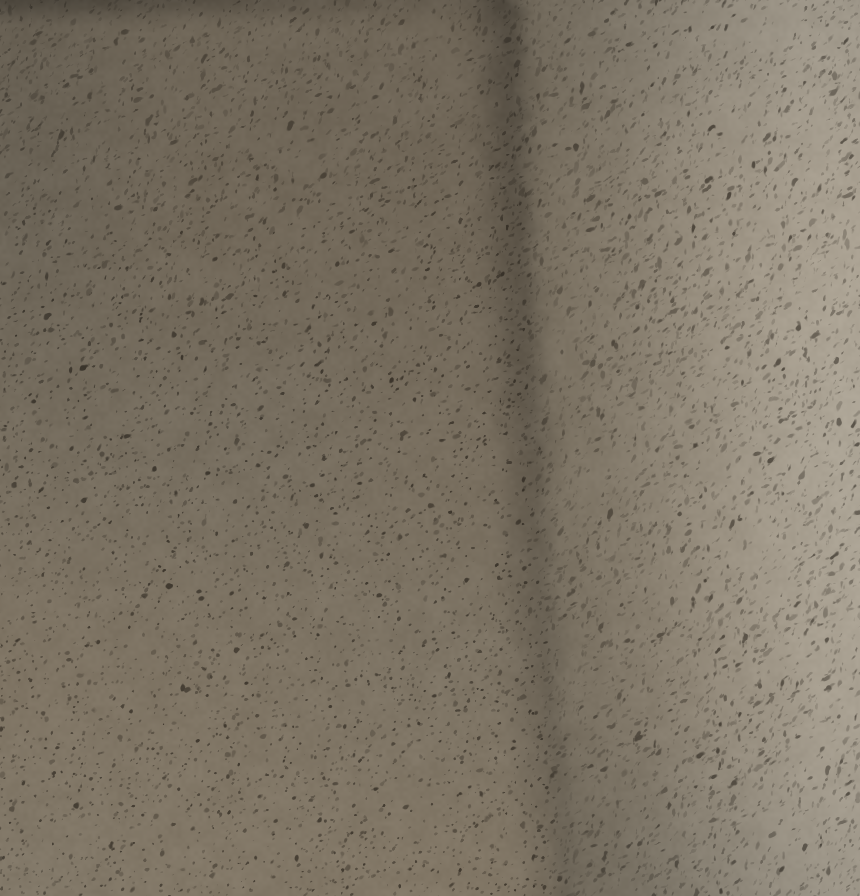
Give the GLSL for this texture, as a Shadertoy shader.

```glsl
// Dim speckled plaster: two walls meeting in a soft, slightly leaning crease.
#define CREASE_TOP 0.589
#define CREASE_BOTTOM 0.645
#define CREASE_DEPTH 0.17
#define FINE_CELLS 118.0
#define BROAD_CELLS 78.0
#define SPECK_DARKNESS 0.50
#define GRAIN 0.020
#define LEFT_TONE vec3(0.470, 0.433, 0.373)
#define RIGHT_SHADE vec3(0.468, 0.434, 0.375)
#define RIGHT_LIGHT vec3(0.680, 0.646, 0.586)

float hash(vec2 p) {
    vec3 q = fract(vec3(p.xyx) * 0.1031);
    q += dot(q, q.yzx + 33.33);
    return fract((q.x + q.y) * q.z);
}

vec2 hash2(vec2 p) {
    return vec2(hash(p + 17.3), hash(p + 71.9));
}

float valueNoise(vec2 p) {
    vec2 cell = floor(p);
    vec2 f = fract(p);
    f = f * f * (3.0 - 2.0 * f);
    float low = mix(hash(cell), hash(cell + vec2(1, 0)), f.x);
    float high = mix(hash(cell + vec2(0, 1)), hash(cell + vec2(1, 1)), f.x);
    return mix(low, high, f.y);
}

// Scattered ragged flecks, one candidate in each cell
float specks(vec2 p, float cells, float angle, float stretch, float density, float seed) {
    vec2 g = p * cells;
    vec2 base = floor(g);
    float blur = max(0.075, 0.6 * cells / iResolution.y);
    // Ragged outline
    float ragged = 0.20 * (valueNoise(g * 3.4 + seed) - 0.5);
    float cover = 0.0;
    for (int j = -1; j <= 1; j++) {
        for (int i = -1; i <= 1; i++) {
            vec2 id = base + vec2(i, j);
            vec2 key = id + seed;
            float cluster = 0.3 + 1.4 * valueNoise(id * 0.27 + seed);
            if (hash(key) > density * cluster) continue;
            vec2 shape = hash2(key + 5.7);
            vec2 offset = g - id - hash2(key);
            float turn = angle + (shape.x - 0.5) * 1.3;
            vec2 axis = vec2(cos(turn), sin(turn));
            vec2 local = vec2(dot(offset, axis), dot(offset, vec2(-axis.y, axis.x)));
            float radius = mix(0.08, 0.20, shape.y * shape.y * shape.y);
            float dist = length(local / vec2(stretch, 1.0)) - radius + ragged;
            float tone = hash(key + 31.4);
            float strength = mix(0.35, 1.0, tone * tone);
            cover = max(cover, strength * (1.0 - smoothstep(-blur, blur, dist)));
        }
    }
    return cover;
}

// Wall light before the specks are added
vec3 wallColour(vec2 uv, float side, float onRight) {
    vec3 left = LEFT_TONE * mix(1.08, 0.93, smoothstep(0.0, 0.95, uv.y));
    left *= 1.0 - 0.06 * smoothstep(0.25, 0.0, uv.x) * smoothstep(0.4, 1.0, uv.y);
    float topShade = mix(0.26, 0.10, smoothstep(0.1, 0.5, uv.x));
    left *= 1.0 - topShade * smoothstep(0.965, 1.005, uv.y);

    float reach = smoothstep(-0.03, 0.39, side);
    vec3 right = mix(RIGHT_SHADE, RIGHT_LIGHT, reach);
    float height = (uv.y - 0.48) / 0.5;
    right *= 1.0 - 0.08 * height * height;
    vec3 colour = mix(left, right, onRight);

    // Wide shade on the left, narrower shade on the right, weaker low down
    float width = side < 0.0 ? 0.034 : 0.022;
    float crease = exp(-side * side / (width * width));
    float depth = CREASE_DEPTH * mix(0.62, 1.4, uv.y);
    return colour * (1.0 - depth * crease);
}

void mainImage(out vec4 fragColor, in vec2 fragCoord) {
    vec2 uv = fragCoord / iResolution.xy;
    vec2 p = fragCoord / iResolution.y;

    // Signed distance across the crease, roughened by the plaster
    float bend = 0.006 * (valueNoise(vec2(uv.y * 12.0, 4.0)) - 0.5);
    bend += 0.010 * (valueNoise(p * 70.0) - 0.5);
    float side = uv.x - mix(CREASE_BOTTOM, CREASE_TOP, uv.y) + bend;
    float onRight = smoothstep(-0.012, 0.022, side);
    vec3 colour = wallColour(uv, side, onRight);

    // Round dots low on the left become slanted flecks above and on the right
    float slant = max(onRight, smoothstep(0.3, 1.0, uv.y));
    float angle = mix(0.75, 0.95, slant);
    float stretch = mix(1.4, 2.3, slant);
    float nearCrease = exp(-side * side / 0.0008);
    float fine = specks(p, FINE_CELLS, angle, stretch, 0.58 + 0.2 * nearCrease, 11.0);
    float broad = specks(p, BROAD_CELLS, angle, stretch, mix(0.34, 0.52, onRight), 83.0);
    fine *= mix(1.0, 0.65, onRight);
    float fade = mix(1.0, 0.62, smoothstep(0.55, 1.0, uv.y) * (1.0 - onRight));
    fade *= mix(1.0, mix(0.72, 1.0, smoothstep(0.02, 0.2, side)), onRight);
    float cover = max(fine, broad) * fade;
    colour *= 1.0 - SPECK_DARKNESS * cover * vec3(0.97, 1.0, 1.04);

    // Faint uneven plaster and warm or cool drift
    float grain = valueNoise(p * 210.0) + valueNoise(p * 45.0) - 1.0;
    colour += GRAIN * grain;
    float drift = valueNoise(p * 4.0 + 9.0) - 0.5;
    colour += vec3(0.008, 0.0, -0.006) * drift;
    fragColor = vec4(clamp(colour, 0.0, 1.0), 1.0);
}
```
